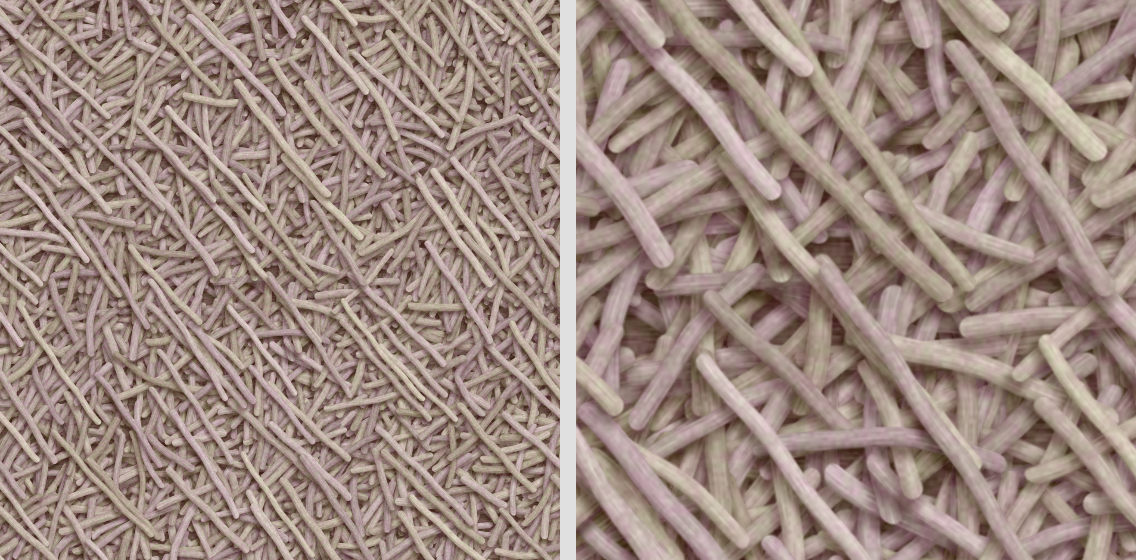
Left: the whole. Right: its middle third, enlarged.
A three.js fragment shader for this texture:

```glsl
varying vec2 vUv;

vec4 hash4(vec2 p) {
  vec4 q = fract(p.xyxy * vec4(0.1031, 0.1030, 0.0973, 0.1099));
  q += dot(q, q.wzxy + 33.33);
  return fract((q.xxyz + q.yzzw) * q.zywx);
}

float valueNoise(vec2 p) {
  vec2 i = floor(p);
  vec2 f = fract(p);
  f = f * f * (3.0 - 2.0 * f);
  float low = mix(hash4(i).x, hash4(i + vec2(1.0, 0.0)).x, f.x);
  float high = mix(hash4(i + vec2(0.0, 1.0)).x, hash4(i + 1.0).x, f.x);
  return mix(low, high, f.y);
}

// Lays one strand over the pile, with its shadow; coat holds grain coordinates and hue
void layStrand(vec2 p, vec2 cell, float size, float layer, inout float tone, inout vec3 coat) {
  vec4 place = hash4(cell + layer * 37.0 + 50.0);
  vec4 form = hash4(cell * 1.7 + layer * 19.0 + 90.0);
  vec2 center = (cell + place.xy) * size;

  // Loose lower strands lean in patches; the top ones are long and slanted
  float top = step(17.5, layer);
  float lean = hash4(floor(center * 9.0) + 20.0).x - 0.5;
  float angle = 0.9 + 1.5 * (place.z + place.w - 1.0) + 1.3 * lean;
  angle = mix(angle, -0.87 + 0.3 * (place.z - 0.5), top);
  float halfLength = size * mix(0.35 + 0.47 * form.x, 0.5 + 0.34 * form.x, top);
  float halfWidth = 0.0052 + 0.0022 * form.y;

  vec2 along = vec2(cos(angle), sin(angle));
  vec2 across = vec2(-along.y, along.x);
  vec2 q = vec2(dot(p - center, along), dot(p - center, across));
  float bend = (form.z - 0.5) * mix(5.0, 0.7, top);
  q.y += bend * (q.x * q.x - 0.3 * halfLength * halfLength);
  q.y += 0.0012 * cos(q.x * 70.0 + form.w * 6.3);

  vec2 light = vec2(0.42, 0.9);
  vec2 lightLocal = vec2(dot(light, along), dot(light, across));
  vec2 s = q + lightLocal * 0.0055;
  float shadowDist = length(vec2(max(abs(s.x) - halfLength, 0.0), s.y));
  float shadow = 1.0 - smoothstep(0.3 * halfWidth, 2.1 * halfWidth, shadowDist);
  float dist = length(vec2(max(abs(q.x) - halfLength, 0.0), q.y));
  float mask = 1.0 - smoothstep(halfWidth - 0.0012, halfWidth + 0.0010, dist);

  // Rounded profile, lit from above
  float side = clamp(q.y / halfWidth, -1.0, 1.0);
  float body = 0.79 + 0.17 * side * lightLocal.y - 0.2 * side * side;
  body += 0.2 * (form.w - 0.5) + 0.07 * top;
  tone = mix(tone * (1.0 - 0.48 * shadow), body, mask);
  coat = mix(coat, vec3(q + form.xy, form.z), step(0.5, mask));
}

void main() {
  float tone = 0.3;
  vec3 coat = vec3(vUv, 0.5);

  // Pile of strands, bottom to top
  for (int k = 0; k < 20; k++) {
    float layer = float(k);
    float size = k < 18 ? 0.078 + 0.0016 * layer : 0.155;
    vec2 p = vUv + hash4(vec2(layer, 7.0)).xy;
    vec2 home = floor(p / size);
    for (int j = -1; j <= 1; j++) {
      for (int i = -1; i <= 1; i++) {
        layStrand(p, home + vec2(float(i), float(j)), size, layer, tone, coat);
      }
    }
  }

  // Fibres along each strand and fine speckle
  float fibre = valueNoise(coat.xy * vec2(90.0, 650.0)) - 0.5;
  float speckle = valueNoise(vUv * 380.0) - 0.5;
  tone += 0.15 * fibre + 0.11 * speckle;

  vec3 color = mix(vec3(0.24, 0.13, 0.09), vec3(0.86, 0.80, 0.77), clamp(tone, 0.0, 1.05));

  // Strands drift between pink and straw, with faint tints in the grain
  color += (coat.z - 0.5) * vec3(0.01, -0.02, 0.06);
  float tint = valueNoise(vUv * 190.0 + 40.0) - 0.5;
  color += tint * vec3(0.03, -0.04, 0.03);
  gl_FragColor = vec4(color, 1.0);
}
```
